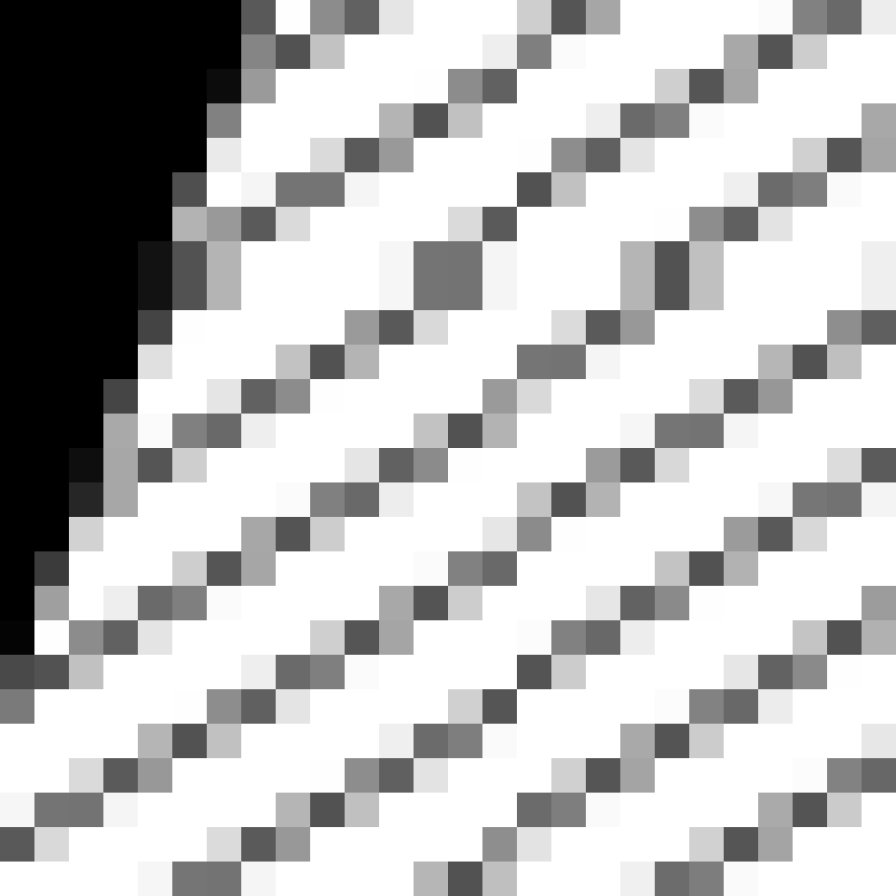
Write a WebGL 1 fragment shader that draws this pattern.

```glsl
precision highp float;
// Slanted grey pinstripes beside a black wedge, drawn in a coarse grid of 26 by 26 square cells.

uniform vec2 u_resolution;

// Grey level of one cell; cells count from the top left.
float cellShade(vec2 cell) {
  // Uneven scaling: one column is skipped and one row is doubled.
  float column = cell.x + step(14.5, cell.x);
  float row = cell.y - step(7.5, cell.y);

  // Soft stripes at 30 degrees, by horizontal distance to the nearest one.
  float along = column + 0.5 + 1.728 * row - 17.64;
  float dist = abs(mod(along + 3.73, 7.46) - 3.73);
  float stripe = 0.68 * (1.0 - smoothstep(0.0, 1.75, dist));

  // Share of the cell covered by the black wedge.
  float wedge = clamp(7.65 - 0.392 * row - column, 0.0, 1.0);

  return (1.0 - stripe) * (1.0 - wedge);
}

void main() {
  vec2 uv = gl_FragCoord.xy / u_resolution;
  vec2 grid = vec2(uv.x, 1.0 - uv.y) * 26.0;

  // Blend neighbouring cells over one pixel at their borders.
  vec2 pixel = 26.0 / u_resolution;
  vec2 cell = floor(grid - 0.5);
  vec2 blend = clamp((fract(grid - 0.5) - 0.5) / pixel + 0.5, 0.0, 1.0);

  float upper = mix(cellShade(cell), cellShade(cell + vec2(1.0, 0.0)), blend.x);
  float lower = mix(cellShade(cell + vec2(0.0, 1.0)), cellShade(cell + 1.0), blend.x);

  gl_FragColor = vec4(vec3(mix(upper, lower, blend.y)), 1.0);
}
```
